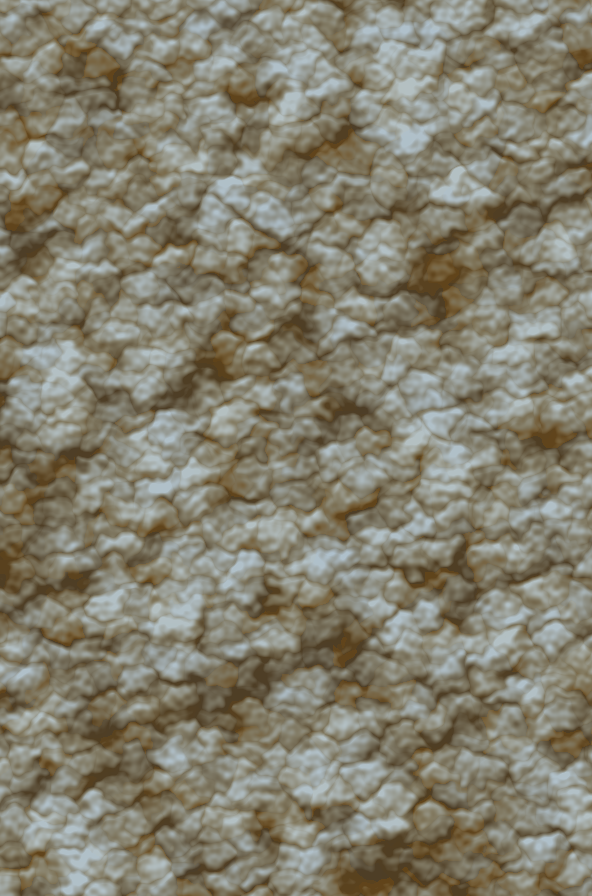
A WebGL 2 fragment shader for this texture:

```glsl
#version 300 es
precision highp float;

#define CLUMP_SCALE 17.0
#define CRUMB_SCALE 42.0
#define GRAIN_SCALE 105.0
#define HOLLOW_SCALE vec2(3.6, 7.5)
#define SLANT 0.55
#define LIGHT_STEP vec2(-0.001, 0.006)
#define BASE_TONE 0.71
#define RELIEF_CONTRAST 1.4
#define HOLLOW_DEPTH 0.42
#define SHADOW_COLOR vec3(0.35, 0.29, 0.19)
#define BODY_COLOR vec3(0.51, 0.487, 0.405)
#define LIGHT_COLOR vec3(0.67, 0.715, 0.725)

uniform vec2 u_resolution;
out vec4 fragColor;

vec2 hash2(vec2 p) {
    vec3 q = fract(p.xyx * vec3(0.1031, 0.1030, 0.0973));
    q += dot(q, q.yzx + 33.33);
    return fract((q.xx + q.yz) * q.zy);
}

float cornerSlope(vec2 cell, vec2 offset) {
    float angle = 6.2832 * hash2(cell).x;
    return dot(vec2(cos(angle), sin(angle)), offset);
}

float gradientNoise(vec2 p) {
    vec2 i = floor(p), f = fract(p);
    vec2 u = f * f * f * (f * (f * 6.0 - 15.0) + 10.0);
    vec2 e = vec2(1.0, 0.0);
    float low = mix(cornerSlope(i, f), cornerSlope(i + e, f - e), u.x);
    float high = mix(cornerSlope(i + e.yx, f - e.yx), cornerSlope(i + e.xx, f - e.xx), u.x);
    return mix(low, high, u.y);
}

float fbm(vec2 p) {
    return gradientNoise(p) + 0.5 * gradientNoise(p * 2.1 + 7.3)
         + 0.25 * gradientNoise(p * 4.3 + 19.1);
}

vec2 rotate(vec2 p, float angle) {
    float c = cos(angle), s = sin(angle);
    return vec2(c * p.x + s * p.y, c * p.y - s * p.x);
}

// Overlapping rounded lumps: x is height, y is a random value per lump
vec2 lumps(vec2 p) {
    vec2 cell = floor(p);
    vec2 best = vec2(-1.0, 0.0);
    for (int y = -1; y <= 1; y++) {
        for (int x = -1; x <= 1; x++) {
            vec2 id = cell + vec2(x, y);
            vec2 delta = id + hash2(id) - p;
            vec2 seed = hash2(id + 51.7);
            float height = 1.0 - dot(delta, delta) - 0.5 * seed.x;
            if (height > best.x) best = vec2(height, seed.y);
        }
    }
    return best;
}

// Clumps, crumbs and fine grain combined: x is height, y is the crumb seed
vec2 relief(vec2 p) {
    vec2 warp = vec2(gradientNoise(p * 30.0), gradientNoise(p * 30.0 + 43.0));
    vec2 ragged = vec2(gradientNoise(p * 75.0 + 11.0), gradientNoise(p * 75.0 + 67.0));
    vec2 q = p + 0.018 * warp + 0.008 * ragged;
    vec2 along = rotate(q, SLANT) * vec2(0.8, 1.15);
    vec2 crumb = lumps(rotate(q, 0.2) * vec2(0.85, 1.15) * CRUMB_SCALE + 5.0);
    float clump = lumps(along * CLUMP_SCALE).x;
    float grain = gradientNoise(p * GRAIN_SCALE);
    return vec2(0.55 * clump + 0.45 * crumb.x + 0.13 * grain, crumb.y);
}

void main() {
    vec2 p = gl_FragCoord.xy / u_resolution.y + 2.0;

    // Slanted hollows with ragged borders
    vec2 bent = rotate(p, SLANT) + 0.04 * gradientNoise(p * 8.0);
    float hollow = smoothstep(0.02, 0.55, -fbm(bent * HOLLOW_SCALE));

    // Light from above on the crumb relief
    vec2 surface = relief(p);
    float slope = surface.x - relief(p + LIGHT_STEP).x;
    float tone = BASE_TONE + RELIEF_CONTRAST * (surface.x - 0.65)
               + 1.1 * slope - HOLLOW_DEPTH * hollow;
    tone += 0.12 * gradientNoise(p * 60.0 + 3.0);
    tone = clamp(tone, -0.12, 1.08);

    // Warm shade to cool highlight
    vec3 color = tone < 0.5
        ? mix(SHADOW_COLOR, BODY_COLOR, tone * 2.0)
        : mix(BODY_COLOR, LIGHT_COLOR, tone * 2.0 - 1.0);

    // Slight hue changes between crumbs, amber in deep gaps
    float warmth = 0.6 * (surface.y - 0.5) + 0.5 * gradientNoise(p * 14.0 + 29.0);
    color += warmth * vec3(0.025, 0.0, -0.045);
    float gap = 1.0 - smoothstep(0.1, 0.5, tone);
    color += gap * smoothstep(0.55, 0.9, surface.y) * vec3(0.06, 0.025, -0.02);

    fragColor = vec4(color, 1.0);
}
```
